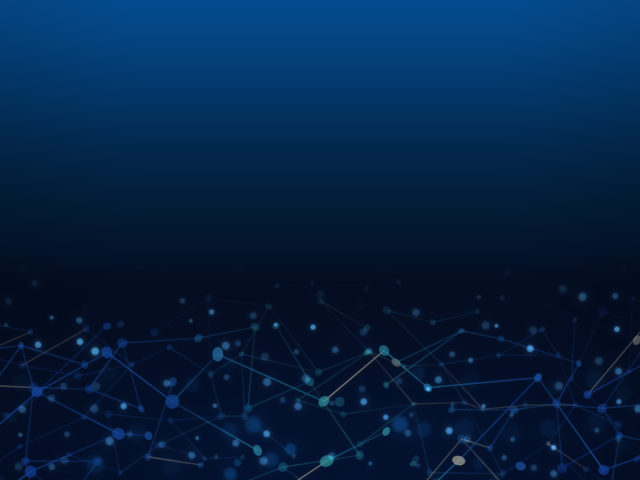
Reproduce this background procedurally as a Shadertoy shader.

```glsl
// A deep blue sky gradient fading to near black above a web of linked, glowing nodes.
// Jittered grids supply the nodes; each joins some neighbours. Layers run from far to near,
// teal around the centre and blue at the sides, with soft sparks scattered over them.

vec3 hash3(vec2 p) {
    vec3 q = fract(p.xyx * vec3(0.1031, 0.1030, 0.0973));
    q += dot(q, q.yxz + 33.33);
    return fract((q.xxy + q.yzz) * q.zyx);
}

// Node position inside its grid cell, in grid units
vec2 nodeAt(vec2 cell, float seed) {
    return cell + 0.12 + 0.76 * hash3(cell + seed).xy;
}

// Distance to a segment (x) and position along it (y)
vec2 segment(vec2 p, vec2 a, vec2 b) {
    vec2 ab = b - a;
    float t = clamp(dot(p - a, ab) / dot(ab, ab), 0.0, 1.0);
    return vec2(length(p - a - ab * t), t);
}

float disc(float d, float radius, float blur) {
    return 1.0 - smoothstep(radius - blur, radius + blur, d);
}

// Teal near the centre, blue at the sides, and a few cream accents
vec3 webTint(vec2 p, float pick) {
    float middle = exp(-pow((p.x - 0.70) / 0.27, 2.0));
    vec3 blue = mix(vec3(0.06, 0.21, 0.55), vec3(0.12, 0.36, 0.72), pick);
    vec3 teal = mix(vec3(0.09, 0.42, 0.55), vec3(0.22, 0.62, 0.60), pick);
    vec3 tint = mix(blue, teal, middle);
    return mix(tint, vec3(0.66, 0.64, 0.58), step(0.91, pick));
}

// One layer of linked nodes
vec3 drawWeb(vec3 col, vec2 p, float size, float radius, float top, float opacity, float seed) {
    float px = 0.8 / iResolution.y;
    vec2 home = floor(p / size);
    for (int j = -1; j <= 1; j++)
    for (int i = -1; i <= 1; i++) {
        vec2 cell = home + vec2(i, j);
        vec3 h = hash3(cell + seed + 71.0);
        vec2 a = nodeAt(cell, seed) * size;
        float shownA = smoothstep(top, top - 0.09, a.y);

        // Links: one sideways, one upward or diagonal
        for (int k = 0; k < 2; k++) {
            vec3 g = hash3(cell + seed + 19.0 + 37.0 * float(k));
            vec2 stepTo = k == 0 ? vec2(1, 0) : vec2(floor(g.y * 3.0) - 1.0, 1);
            vec2 b = nodeAt(cell + stepTo, seed) * size;
            vec2 s = segment(p, a, b);
            float shown = shownA * smoothstep(top, top - 0.09, b.y) * step(g.x, 0.58);
            float fade = mix(0.85, 0.25 + 0.5 * g.y, s.y);
            float line = disc(s.x, 0.0014, px) + 0.12 * exp(-s.x * 260.0);
            col = mix(col, webTint(p, g.z), min(line, 1.0) * fade * shown * opacity);
        }

        // Slightly squashed, tilted node
        float angle = h.x * 6.283;
        vec2 q = mat2(cos(angle), sin(angle), -sin(angle), cos(angle)) * (p - a);
        float d = length(q * vec2(1.0, 1.0 + 0.4 * h.y));
        float node = disc(d, radius * (0.65 + 0.5 * h.z), px * 1.3);
        col = mix(col, webTint(a, h.y * 0.94), node * shownA * opacity * 0.9);
    }
    return col;
}

// Scattered soft dots, drawn as blurred discs with a small halo
vec3 drawSparks(vec3 col, vec2 p, float size, float radius, vec3 tint, float top, float seed) {
    vec2 home = floor(p / size);
    for (int j = -1; j <= 1; j++)
    for (int i = -1; i <= 1; i++) {
        vec2 cell = home + vec2(i, j);
        vec3 h = hash3(cell + seed + 43.0);
        vec2 c = nodeAt(cell, seed) * size;
        float r = radius * (0.5 + 0.6 * h.x);
        float d = length(p - c);
        float shown = smoothstep(top, top - 0.16, c.y) * step(h.y, 0.6);
        float glow = disc(d, r, r * 0.45) + 0.25 * exp(-d * d / (r * r * 3.0));
        col += tint * glow * shown * (0.25 + 0.75 * h.z * h.z);
    }
    return col;
}

vec3 backdrop(vec2 p) {
    vec3 col = mix(vec3(0.010, 0.050, 0.140), vec3(0.014, 0.047, 0.125), smoothstep(0.0, 0.38, p.y));
    col = mix(col, vec3(0.010, 0.098, 0.195), smoothstep(0.38, 0.56, p.y));
    col = mix(col, vec3(0.012, 0.190, 0.365), smoothstep(0.50, 0.82, p.y));
    col = mix(col, vec3(0.016, 0.295, 0.560), smoothstep(0.70, 1.04, p.y));
    // Low blue glow and darker side edges
    vec2 low = (p - vec2(0.68, 0.06)) / vec2(0.55, 0.20);
    col += vec3(0.0, 0.018, 0.045) * exp(-dot(low, low));
    float side = smoothstep(0.35, 0.75, abs(p.x - 0.667));
    return col * (1.0 - 0.10 * side);
}

void mainImage(out vec4 fragColor, in vec2 fragCoord) {
    // Height runs from 0 to 1; the width is centred on 0.667
    vec2 p = (fragCoord - vec2(0.5 * iResolution.x, 0.0)) / iResolution.y + vec2(0.667, 0.0);
    vec3 col = backdrop(p);

    // Far to near: dim blurred discs, three webs, then sparks
    float middle = exp(-pow((p.x - 0.68) / 0.35, 2.0));
    col = drawSparks(col, p, 0.085, 0.018, vec3(0.02, 0.10, 0.16) * (0.4 + middle), 0.32, 5.0);
    col = drawWeb(col, p, 0.098, 0.008, 0.42, 0.26, 13.0);
    col = drawWeb(col, p, 0.112, 0.010, 0.38, 0.48, 158.0);
    col = drawWeb(col, p, 0.145, 0.013, 0.37, 0.80, 307.0);
    col = drawSparks(col, p, 0.060, 0.0075, vec3(0.20, 0.40, 0.52), 0.46, 411.0);

    fragColor = vec4(clamp(col, 0.0, 1.0), 1.0);
}
```
